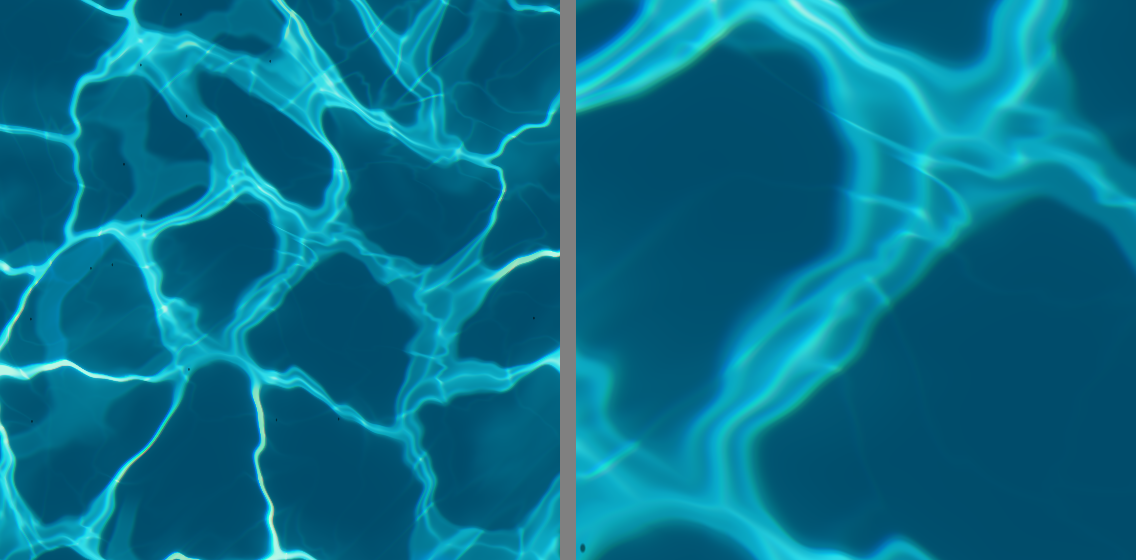
Left: the whole. Right: its middle third, enlarged.
Give the GLSL for this texture, as a Shadertoy shader.

```glsl
// Sunlight caustics rippling over the floor of a deep teal pool.

const float CELLS = 3.7;         // light cells across the canvas
const float FINE_SCALE = 2.2;    // filament cells per light cell
const float THIN = 0.014;        // half width of the narrowest bands
const float WIDE = 0.088;        // half width of the broadest bands
const float FRINGE = 0.010;      // colour dispersion, in cell units
const float VEIL = 0.13;         // strength of the soft light inside cells
const vec3 DEEP   = vec3(0.00, 0.295, 0.415);
const vec3 TEAL   = vec3(0.01, 0.47, 0.58);
const vec3 BRIGHT = vec3(0.04, 0.66, 0.76);
const vec3 HOT    = vec3(0.19, 0.86, 0.91);
const vec3 GLINT  = vec3(0.72, 0.97, 0.90);
const vec3 AZURE  = vec3(0.00, 0.54, 0.80);
const vec3 SUNNY  = vec3(0.62, 0.88, 0.72);

float bell(float x) { return exp(-x * x); }

vec2 hash2(vec2 p) {
    vec3 q = fract(vec3(p.xyx) * vec3(0.1031, 0.1030, 0.0973));
    q += dot(q, q.yzx + 33.33);
    return fract((q.xx + q.yz) * q.zy);
}

// Layered sines, roughly -1 to 1
float waves(vec2 p) {
    float sum = 0.0, amp = 0.55;
    for (int i = 0; i < 4; i++) {
        sum += amp * sin(p.x + 1.4 * sin(p.y + float(i)));
        p = mat2(1.2, 1.5, -1.5, 1.2) * p + 2.7;
        amp *= 0.55;
    }
    return sum;
}

// Bends the plane as the water surface bends the light
vec2 refractPlane(vec2 p, float strength) {
    float freq = 1.7, amp = 0.19 * strength;
    for (int i = 0; i < 5; i++) {
        p += amp * sin(p.yx * freq + vec2(0.6, 2.9) + 1.9 * float(i));
        freq *= 2.1;
        amp *= 0.45;
    }
    return p;
}

// Cellular border distance with rounded corners
float border(vec2 p) {
    vec2 base = floor(p);
    vec3 near = vec3(9.0);
    for (int y = -2; y <= 2; y++)
    for (int x = -2; x <= 2; x++) {
        vec2 cell = base + vec2(x, y);
        float d = length(cell + 0.1 + 0.8 * hash2(cell + 17.0) - p);
        if (d < near.x) near = vec3(d, near.xy);
        else if (d < near.y) near = vec3(near.x, d, near.y);
        else near.z = min(near.z, d);
    }
    vec2 gap = near.yz - near.x;
    return 0.5 * gap.x * gap.y / (gap.x + gap.y + 1e-4);
}

// Amount of focused light at a point in cell units
float caustic(vec2 p) {
    float choppy = smoothstep(1.6, 0.4, length(p - CELLS * vec2(0.88, 0.92)));
    vec2 q = refractPlane(p, 1.0 + 0.5 * choppy);
    float d = border(q);
    float spread = smoothstep(-0.5, 0.9, waves(p * 1.5 + 4.0));
    float width = mix(THIN, WIDE, spread) * (1.0 + 0.2 * waves(p * 5.0));
    float side = 0.5 + 0.5 * waves(p * 2.6 + 9.0);
    float gain = mix(0.65, 1.1, smoothstep(-0.65, 0.25, waves(p * 1.7 + 31.0)));

    // Sheet of light, its folded rims and the sharp core
    float sheet = 1.0 - smoothstep(0.7, 1.1, d / width);
    float rim = bell((d - 0.82 * width) / 0.011) * side;
    float core = bell(d / 0.014) * mix(0.52, 0.11, spread);
    float halo = exp(-d * 16.0);

    // Faint second web, fading in and out
    float under = border(refractPlane(p * 0.9 + 7.3, 1.2));
    float ghost = 1.0 - smoothstep(0.035, 0.065, under);
    ghost += 0.5 * bell((under - 0.042) / 0.010) * side;
    float ghostMask = smoothstep(-0.2, 0.6, waves(p * 1.2 + 13.0));

    // Fine filaments, mostly inside the sheets
    vec2 r = refractPlane(p * FINE_SCALE + 0.8 * waves(p) + 5.0, 1.5);
    float thread = bell(border(r) / 0.026);

    // Drifting veils and soft streaks in the dark cells
    float drift = smoothstep(-0.15, 0.8, waves(q * 1.6 + 2.0));
    float streak = waves(vec2(q.x + q.y, 3.0 * (q.y - 0.6 * q.x)) * 1.6);

    float light = 0.02 + VEIL * drift * (0.75 + 0.4 * streak) + 0.15 * halo;
    light += 0.15 * ghost * ghostMask;
    light += gain * sheet * mix(0.36, 0.29, spread) * (0.9 + 0.3 * streak);
    light += gain * (0.34 * rim + core * (0.6 + 0.7 * side));
    light += thread * (0.015 + 0.16 * sheet + 0.07 * halo + 0.14 * choppy * side);
    return max(light, 0.0);
}

vec3 waterColor(float light) {
    vec3 c = mix(DEEP, TEAL, smoothstep(0.0, 0.30, light));
    c = mix(c, BRIGHT, smoothstep(0.28, 0.56, light));
    c = mix(c, HOT, smoothstep(0.54, 0.86, light));
    return mix(c, GLINT, smoothstep(0.88, 1.3, light));
}

void mainImage(out vec4 fragColor, in vec2 fragCoord) {
    vec2 uv = fragCoord / iResolution.y;
    vec2 p = uv * CELLS;

    // Slightly shifted red and blue make prismatic edges
    vec2 shift = FRINGE * vec2(1.0, -0.4);
    float light = caustic(p);
    vec3 color = vec3(waterColor(caustic(p - shift)).r,
                      waterColor(light).g,
                      waterColor(caustic(p + shift)).b);

    // Patches of azure and warm sunlight
    float tint = waves(p * 1.3 + 21.0);
    float lit = smoothstep(0.22, 0.38, light) * smoothstep(0.8, 0.5, light);
    color = mix(color, AZURE, 0.7 * lit * smoothstep(0.62, 0.9, tint));
    float warm = smoothstep(0.7, 0.95, light) * smoothstep(-0.4, -0.75, tint);
    color = mix(color, SUNNY, 0.75 * warm);

    // Sparse dark specks
    vec2 grid = uv * 11.0;
    vec2 seed = hash2(floor(grid) + 71.0);
    vec2 offset = fract(grid) - 0.2 - 0.6 * seed.yx;
    float speck = smoothstep(0.036, 0.012, length(offset * vec2(1.5, 0.9)));
    color *= 1.0 - 0.5 * speck * step(0.86, seed.x);

    fragColor = vec4(color, 1.0);
}
```
